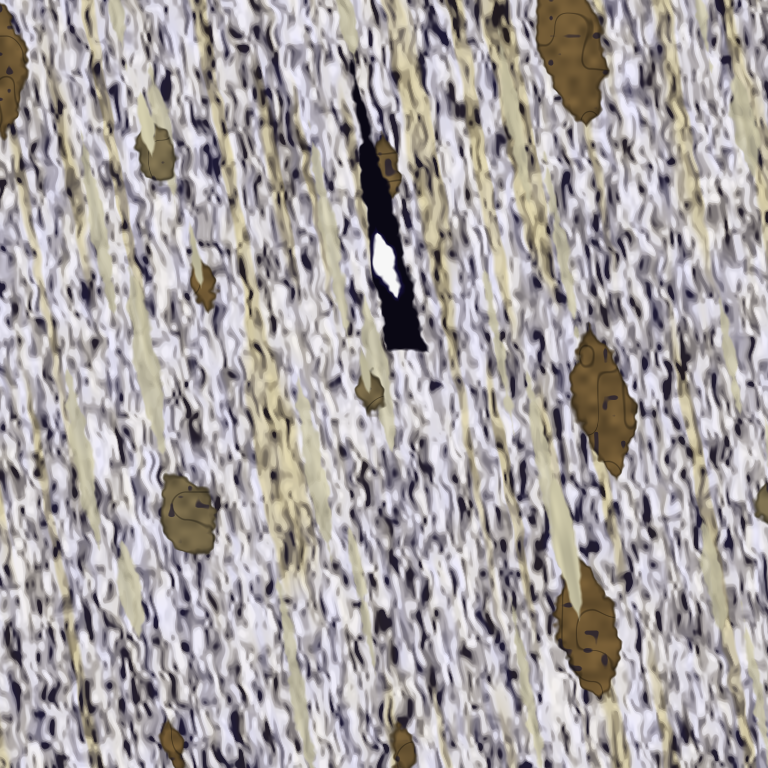
Give the GLSL for this texture, as a Shadertoy shader.

```glsl
// Thin section of a foliated schist: a fine, streaky quartz and mica matrix
// made of sheared value noise, with scattered pale lenses, brown ragged
// crystals with tails, and one tapered opaque needle with a bright hole.

const float SHEAR = 0.18;   // sideways drift of the foliation per unit height
const float SOFT = 0.0025;  // edge softness in canvas units

const vec3 INK    = vec3(0.13, 0.11, 0.18);
const vec3 SLATE  = vec3(0.49, 0.47, 0.50);
const vec3 ASH    = vec3(0.69, 0.67, 0.69);
const vec3 QUARTZ = vec3(0.87, 0.86, 0.89);
const vec3 CREAM  = vec3(0.80, 0.78, 0.66);
const vec3 UMBER  = vec3(0.40, 0.30, 0.16);
const vec3 OLIVE  = vec3(0.45, 0.41, 0.30);
const vec3 OPAQUE = vec3(0.04, 0.03, 0.08);

float hash(vec2 p) {
    vec3 q = fract(vec3(p.xyx) * 0.1031);
    q += dot(q, q.yzx + 33.33);
    return fract((q.x + q.y) * q.z);
}

float noise(vec2 p) {
    vec2 i = floor(p), f = fract(p);
    f = f * f * (3.0 - 2.0 * f);
    return mix(mix(hash(i), hash(i + vec2(1, 0)), f.x),
               mix(hash(i + vec2(0, 1)), hash(i + vec2(1, 1)), f.x), f.y);
}

// Straightens the foliation so that it runs along y
vec2 foliate(vec2 p, float shear) {
    return vec2(p.x + shear * p.y, p.y);
}

float cover(float d) {
    return 1.0 - smoothstep(-SOFT, SOFT, d);
}

// Pointed lens: size holds half width and half length
float lens(vec2 p, vec2 size) {
    float y = p.y / size.y;
    return abs(p.x) - size.x * (1.0 - y * y);
}

float blob(vec2 p, vec2 size) {
    return (length(p / size) - 1.0) * size.x;
}

// Evenly spread position of item i, slightly beyond the canvas
vec2 scatter(float i, vec2 start) {
    return fract(start + i * vec2(0.7549, 0.5698)) * 1.06 - 0.03;
}

vec3 matrixColor(vec2 p) {
    vec2 wobble = vec2(noise(p * 45.0), noise(p * 45.0 + 70.0)) - 0.5;
    vec2 q = p + wobble * vec2(0.008, 0.016);
    float fine = noise(foliate(q, 0.13) * vec2(185.0, 76.0));
    float grain = noise(foliate(q, 0.20) * vec2(125.0, 42.0) + 31.0);
    float streak = noise(foliate(q, SHEAR) * vec2(150.0, 9.0) + 57.0);
    float patchy = noise(foliate(p, SHEAR) * vec2(14.0, 4.0) + 13.0);
    float z = (0.47 * fine + 0.35 * grain + 0.18 * streak - 0.5) / 0.13;
    z += (patchy - 0.5) * 0.7;

    vec3 col = mix(INK, SLATE, smoothstep(-2.1, -1.15, z));
    col = mix(col, ASH, smoothstep(-1.1, -0.2, z));
    col = mix(col, QUARTZ, smoothstep(-0.15, 0.8, z));
    col += 0.07 * smoothstep(1.0, 2.2, z);

    // Alternating lilac and straw tints, then thin straw bands
    float tint = noise(foliate(q, SHEAR) * vec2(95.0, 20.0) + 91.0) - 0.5;
    col += tint * vec3(0.03, 0.02, -0.07);
    float band = noise(foliate(p + wobble * 0.006, SHEAR) * vec2(48.0, 2.6) + 8.0);
    return mix(col, col * vec3(0.93, 0.90, 0.74), smoothstep(0.62, 0.82, band));
}

vec3 crystalColor(vec2 p, float kind) {
    vec3 col = mix(UMBER, OLIVE, kind);
    col *= 0.82 + 0.36 * noise(p * 75.0);
    float crack = abs(noise(p * vec2(34.0, 24.0) + kind * 40.0) - 0.5);
    col *= mix(0.68, 1.0, smoothstep(0.0, 0.04, crack));
    return mix(col, INK, 0.75 * smoothstep(0.80, 0.92, noise(p * 85.0 + 20.0)));
}

void mainImage(out vec4 fragColor, in vec2 fragCoord) {
    vec2 p = fragCoord / iResolution.y;
    vec3 col = matrixColor(p);
    float ragged = (noise(p * 55.0) - 0.5) * 0.012 + (noise(p * 140.0) - 0.5) * 0.006;

    // Pale mica lenses
    float sheen = noise(foliate(p, SHEAR) * vec2(130.0, 18.0));
    vec3 pale = CREAM * (0.86 + 0.22 * sheen);
    for (float i = 0.0; i < 24.0; i++) {
        vec2 q = foliate(p - scatter(i, vec2(0.13, 0.41)), SHEAR);
        float h = hash(vec2(i, 3.0));
        vec2 size = vec2(mix(0.006, 0.017, h * h), mix(0.06, 0.15, hash(vec2(i, 9.0))));
        col = mix(col, pale, 0.82 * cover(lens(q, size) + ragged * 0.6));
    }

    // Brown crystals, every third one with a pale tail
    for (float i = 0.0; i < 13.0; i++) {
        vec2 q = foliate(p - scatter(i, vec2(0.22, 0.78)), SHEAR);
        float h = hash(vec2(i, 17.0)), kind = hash(vec2(i, 23.0));
        float width = mix(0.014, 0.046, h * h);
        vec2 size = width * vec2(1.0, mix(2.9, 1.25, kind));
        float d = mix(lens(q, size), blob(q, size), kind) + ragged;
        vec3 body = crystalColor(p, kind);
        body = mix(body, body * 0.6, smoothstep(-0.007, 0.0, d));
        col = mix(col, body, cover(d));
        if (mod(i, 3.0) < 0.5) {
            vec2 tail = q - vec2(-0.2 * width, size.y * 1.1);
            col = mix(col, pale, cover(lens(tail, vec2(0.35 * width, size.y)) + ragged * 0.4));
        }
    }

    // Opaque needle, widening downward to a blunt end
    vec2 n = foliate(p - vec2(0.493, 0.735), 0.19);
    float t = (0.19 - n.y) / 0.38;
    float halfWidth = 0.004 + 0.021 * smoothstep(0.0, 0.85, t);
    float needle = max(abs(n.x) - halfWidth, abs(n.y) - 0.19) + ragged * 0.7;
    col = mix(col, OPAQUE, cover(needle));
    float hole = lens(foliate(n - vec2(-0.004, -0.08), 0.12), vec2(0.014, 0.042)) + ragged;
    col = mix(col, vec3(0.08, 0.06, 0.24), 0.7 * cover(max(hole - 0.005, needle)));
    col = mix(col, vec3(0.97), cover(hole));

    fragColor = vec4(clamp(col, 0.0, 1.0), 1.0);
}
```
